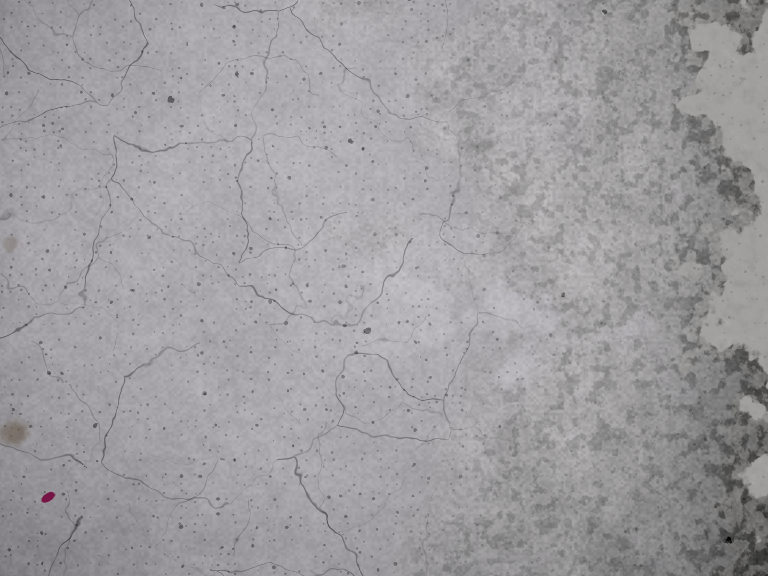
Reproduce this texture procedurally as a WebGL 2 fragment shader.

```glsl
#version 300 es
precision highp float;
// Weathered concrete wall: hairline cracks, pits, rough mottling and a peeling right edge.
uniform vec2 u_resolution;
out vec4 fragColor;

float hash(vec2 p) {
    return fract(sin(dot(p, vec2(127.1, 311.7))) * 43758.5453);
}

vec2 hash2(vec2 p) {
    return vec2(hash(p), hash(p + 57.3));
}

float noise(vec2 p) {
    vec2 i = floor(p), f = fract(p);
    f = f * f * (3.0 - 2.0 * f);
    float low = mix(hash(i), hash(i + vec2(1, 0)), f.x);
    float high = mix(hash(i + vec2(0, 1)), hash(i + vec2(1, 1)), f.x);
    return mix(low, high, f.y);
}

float fbm(vec2 p) {
    float sum = 0.0, amplitude = 0.52;
    for (int i = 0; i < 5; i++) {
        sum += amplitude * noise(p);
        p = mat2(1.6, 1.2, -1.2, 1.6) * p + 3.7;
        amplitude *= 0.5;
    }
    return sum;
}

// Voronoi borders; only a random share of the borders is kept.
float cracks(vec2 p, float scale, float keep, float halfWidth, float pixel) {
    vec2 q = p * scale, cell = floor(q);
    vec2 nearCell = cell, nearOffset = vec2(0);
    float best = 9.0;
    for (int y = -1; y <= 1; y++)
    for (int x = -1; x <= 1; x++) {
        vec2 c = cell + vec2(x, y);
        vec2 offset = c + hash2(c) - q;
        if (dot(offset, offset) < best) {
            best = dot(offset, offset);
            nearCell = c;
            nearOffset = offset;
        }
    }
    float edge = 9.0, edgeId = 0.0;
    for (int y = -2; y <= 2; y++)
    for (int x = -2; x <= 2; x++) {
        vec2 c = nearCell + vec2(x, y);
        if (x == 0 && y == 0) continue;
        vec2 offset = c + hash2(c) - q;
        float d = dot(0.5 * (nearOffset + offset), normalize(offset - nearOffset));
        if (d < edge) {
            edge = d;
            edgeId = hash(c + nearCell + 0.5);
        }
    }
    float line = 1.0 - smoothstep(halfWidth - 0.5 * pixel, halfWidth + pixel, edge / scale);
    return line * smoothstep(keep, keep - 0.25, edgeId);
}

// One irregular dot per grid cell, present with the given chance.
float pits(vec2 p, float scale, float chance, float radius, float pixel) {
    vec2 q = p * scale, cell = floor(q);
    vec2 center = 0.25 + 0.5 * hash2(cell + 11.0);
    float size = radius * (0.5 + 0.7 * hash(cell + 23.0));
    float d = length(fract(q) - center) / scale + (noise(p * 260.0) - 0.5) * radius * 0.8;
    return step(hash(cell + 41.0), chance) * (1.0 - smoothstep(size - 0.5 * pixel, size + 0.6 * pixel, d));
}

float blob(vec2 p, vec2 center, vec2 size, float softness) {
    float d = length((p - center) / size) + (fbm(p * 60.0) - 0.5) * 0.9;
    return 1.0 - smoothstep(1.0 - softness, 1.0 + softness, d);
}

void main() {
    vec2 uv = gl_FragCoord.xy / u_resolution;
    vec2 p = gl_FragCoord.xy / u_resolution.y;
    float pixel = 1.0 / u_resolution.y;

    // Broad light and zones
    vec2 fromLight = (uv - vec2(0.48, 0.63)) * vec2(1.0, 0.8);
    float tone = 0.705 - 0.40 * dot(fromLight, fromLight);
    float broad = fbm(p * 5.0 + 8.0), ragged = fbm(p * 17.0 + 31.0), grit = fbm(p * 75.0);
    float rough = smoothstep(0.42, 0.80, uv.x + (broad - 0.5) * 0.6 + (uv.y - 0.5) * 0.12);
    float smoothPatch = smoothstep(0.57, 0.63, fbm(p * 4.5 + 19.0) + (ragged - 0.5) * 0.25)
                      * smoothstep(0.42, 0.55, uv.x);
    rough *= 1.0 - 0.7 * smoothPatch;

    // Surface mottling and grain
    tone += (broad - 0.5) * 0.07 + (ragged - 0.5) * mix(0.05, 0.16, rough) + smoothPatch * 0.035;
    tone += (noise(p * 210.0) - 0.5) * mix(0.055, 0.09, rough) + (grit - 0.5) * 0.06;
    tone -= rough * (0.012 + 0.10 * smoothstep(0.5, 0.68, grit));

    // Dark band and peeled coat along the right edge
    float band = smoothstep(0.84, 0.97, uv.x + (ragged - 0.5) * 0.16 + (broad - 0.5) * 0.08);
    tone -= band * (0.07 + 0.10 * smoothstep(0.42, 0.62, grit));
    float coat = uv.x + (ragged - 0.5) * 0.22 + (broad - 0.5) * 0.15 + 0.035 * sin(uv.y * 5.0 - 1.6);
    float peeled = smoothstep(0.965, 0.98, coat);
    tone = mix(tone, 0.64 + (grit - 0.5) * 0.12, peeled * 0.9);

    // Cracks, strongest in the smooth left part
    vec2 bend = vec2(fbm(p * 7.0 + 3.0), fbm(p * 7.0 + 47.0)) - 0.5;
    vec2 jag = vec2(noise(p * 45.0), noise(p * 45.0 + 9.0)) - 0.5;
    vec2 bent = p + bend * 0.11 + jag * 0.012;
    float crackZone = (1.0 - smoothstep(0.52, 0.74, uv.x)) * (0.55 + 0.45 * smoothstep(0.3, 0.6, noise(p * 11.0)));
    tone -= 0.23 * crackZone * cracks(bent, 5.0, 0.72, 0.0008, pixel);
    tone -= 0.12 * crackZone * cracks(bent + 5.0, 8.0, 0.42, 0.0005, pixel);

    // Pits
    float pitZone = 1.0 - 0.6 * rough;
    tone -= 0.16 * pitZone * pits(p, 72.0, 0.30, 0.0018, pixel);
    tone -= 0.22 * pitZone * pits(p + 2.3, 33.0, 0.26, 0.0026, pixel);
    tone -= 0.28 * pits(p + 6.1, 9.0, 0.10, 0.0050, pixel);

    // Tint, rust stains and a fallen petal
    vec3 color = tone * mix(vec3(1.0, 0.988, 1.014), vec3(1.005, 1.0, 0.985), max(band, rough * 0.45));
    float stain = blob(p, vec2(0.027, 0.25), vec2(0.023, 0.019), 0.5) + 0.5 * blob(p, vec2(0.018, 0.575), vec2(0.012), 0.4);
    color = mix(color, vec3(0.41, 0.36, 0.31), min(stain, 1.0) * 0.65);
    vec2 petalAt = p - vec2(0.083, 0.136);
    petalAt = mat2(0.85, -0.53, 0.53, 0.85) * petalAt;
    color = mix(color, vec3(0.46, 0.08, 0.27), blob(petalAt, vec2(0), vec2(0.013, 0.006), 0.2));
    fragColor = vec4(clamp(color, 0.0, 1.0), 1.0);
}
```
